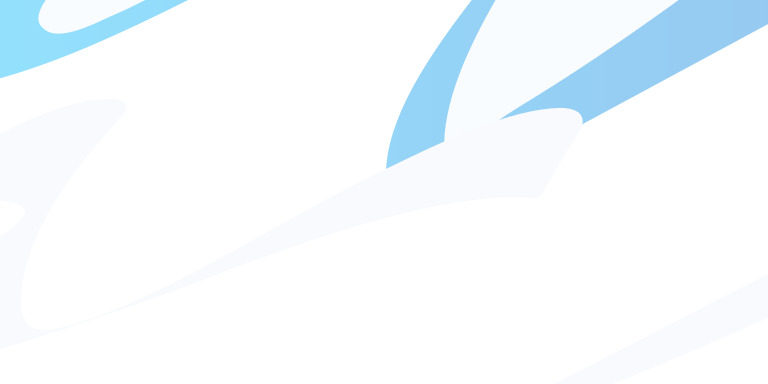
Reproduce this background procedurally as a Shadertoy shader.

```glsl
// Pale flowing ribbons with sky-blue bands sweeping over a white background.

#define CURVE_STEPS 16
#define WHITE      vec3(1.0)
#define MIST       vec3(0.976, 0.980, 0.996)
#define ICE        vec3(0.972, 0.988, 1.0)
#define BLUE_LEFT  vec3(0.575, 0.880, 0.992)
#define BLUE_RIGHT vec3(0.590, 0.790, 0.945)

// Lengths are hundredths of the canvas height, so the canvas spans 200 x 100.

// An outline being traced, as seen from one sample position.
struct Path {
    vec2 sampleAt;
    vec2 pen;
    float dist2;   // squared distance to the nearest edge
    float side;    // +1 outside, -1 inside (even-odd rule)
};

Path beginPath(vec2 sampleAt, vec2 start) {
    return Path(sampleAt, start, 1e6, 1.0);
}

void lineTo(inout Path path, vec2 end) {
    vec2 edge = end - path.pen;
    vec2 rel = path.sampleAt - path.pen;
    vec2 gap = rel - edge * clamp(dot(rel, edge) / max(dot(edge, edge), 1e-6), 0.0, 1.0);
    path.dist2 = min(path.dist2, dot(gap, gap));

    // Flip the side when a ray to the right crosses this edge.
    bool startsAbove = path.pen.y > path.sampleAt.y;
    bool endsAbove = end.y > path.sampleAt.y;
    if (startsAbove != endsAbove && rel.x < edge.x * rel.y / edge.y) path.side = -path.side;
    path.pen = end;
}

void curveTo(inout Path path, vec2 c1, vec2 c2, vec2 end) {
    vec2 start = path.pen;
    for (int i = 1; i <= CURVE_STEPS; i++) {
        float t = float(i) / float(CURVE_STEPS);
        float s = 1.0 - t;
        lineTo(path, s*s*s*start + 3.0*s*s*t*c1 + 3.0*s*t*t*c2 + t*t*t*end);
    }
}

// Share of the pixel covered by the closed outline.
float coverage(Path path) {
    float pixel = 100.0 / iResolution.y;
    return clamp(0.5 - path.side * sqrt(path.dist2) / pixel, 0.0, 1.0);
}

float cornerBand(vec2 p) {
    Path path = beginPath(p, vec2(-2.6, 78.9));
    curveTo(path, vec2(15.0, 83.5), vec2(32.0, 91.5), vec2(51.6, 101.3));
    lineTo(path, vec2(-2.6, 101.3));
    lineTo(path, vec2(-2.6, 78.9));
    return coverage(path);
}

float cornerInset(vec2 p) {
    Path path = beginPath(p, vec2(13.5, 102.0));
    curveTo(path, vec2(10.0, 98.0), vec2(8.9, 94.5), vec2(11.2, 92.7));
    curveTo(path, vec2(13.5, 90.3), vec2(18.0, 90.9), vec2(25.0, 94.0));
    curveTo(path, vec2(29.0, 95.9), vec2(34.0, 97.8), vec2(41.5, 102.0));
    lineTo(path, vec2(13.5, 102.0));
    return coverage(path);
}

float centreBand(vec2 p) {
    Path path = beginPath(p, vec2(124.4, 102.0));
    curveTo(path, vec2(111.5, 85.5), vec2(100.5, 69.0), vec2(100.5, 54.5));
    lineTo(path, vec2(140.0, 58.0));
    lineTo(path, vec2(146.0, 64.6));
    lineTo(path, vec2(202.0, 94.8));
    lineTo(path, vec2(202.0, 102.0));
    lineTo(path, vec2(124.4, 102.0));
    return coverage(path);
}

float centreInset(vec2 p) {
    Path path = beginPath(p, vec2(130.2, 102.0));
    curveTo(path, vec2(122.0, 88.0), vec2(115.0, 73.0), vec2(115.7, 60.0));
    lineTo(path, vec2(126.0, 65.5));
    curveTo(path, vec2(132.0, 71.5), vec2(141.0, 74.0), vec2(179.5, 102.0));
    lineTo(path, vec2(130.2, 102.0));
    return coverage(path);
}

float longRibbon(vec2 p) {
    Path path = beginPath(p, vec2(-2.6, 63.8));
    curveTo(path, vec2(7.8, 69.3), vec2(19.5, 74.5), vec2(29.2, 74.2));
    curveTo(path, vec2(33.3, 74.0), vec2(33.9, 72.1), vec2(31.5, 69.5));
    curveTo(path, vec2(20.8, 57.6), vec2(5.2, 39.6), vec2(5.5, 20.6));
    curveTo(path, vec2(5.7, 15.4), vec2(8.6, 13.3), vec2(14.3, 14.3));
    curveTo(path, vec2(39.1, 19.8), vec2(70.3, 41.4), vec2(100.5, 56.0));
    curveTo(path, vec2(115.9, 63.5), vec2(132.8, 71.6), vec2(145.8, 71.9));
    curveTo(path, vec2(151.6, 71.9), vec2(153.1, 69.0), vec2(150.5, 65.1));
    curveTo(path, vec2(147.4, 60.4), vec2(143.8, 54.4), vec2(141.9, 50.8));
    curveTo(path, vec2(140.9, 48.7), vec2(140.4, 48.4), vec2(139.1, 48.4));
    curveTo(path, vec2(114.6, 50.8), vec2(72.9, 34.9), vec2(49.5, 25.8));
    curveTo(path, vec2(33.9, 20.1), vec2(16.9, 14.1), vec2(-2.6, 8.3));
    // Hole at the left border, joined along the off-canvas edge.
    lineTo(path, vec2(-2.6, 36.5));
    curveTo(path, vec2(3.0, 40.2), vec2(6.5, 43.3), vec2(6.5, 44.8));
    curveTo(path, vec2(6.4, 46.6), vec2(3.0, 48.0), vec2(-2.6, 47.6));
    lineTo(path, vec2(-2.6, 63.8));
    return coverage(path);
}

float lowerRibbon(vec2 p) {
    Path path = beginPath(p, vec2(142.2, -1.0));
    curveTo(path, vec2(162.0, 9.0), vec2(181.0, 19.0), vec2(202.0, 29.6));
    lineTo(path, vec2(202.0, 18.2));
    curveTo(path, vec2(186.0, 11.0), vec2(172.0, 4.8), vec2(157.0, -1.0));
    lineTo(path, vec2(142.2, -1.0));
    return coverage(path);
}

void mainImage(out vec4 fragColor, in vec2 fragCoord) {
    vec2 p = 100.0 * fragCoord / iResolution.y;
    vec3 blue = mix(BLUE_LEFT, BLUE_RIGHT, clamp(p.x / 200.0, 0.0, 1.0));

    // Layers from back to front.
    vec3 color = mix(WHITE, blue, max(cornerBand(p), centreBand(p)));
    color = mix(color, ICE, max(cornerInset(p), centreInset(p)));
    color = mix(color, MIST, max(longRibbon(p), lowerRibbon(p)));
    fragColor = vec4(color, 1.0);
}
```
